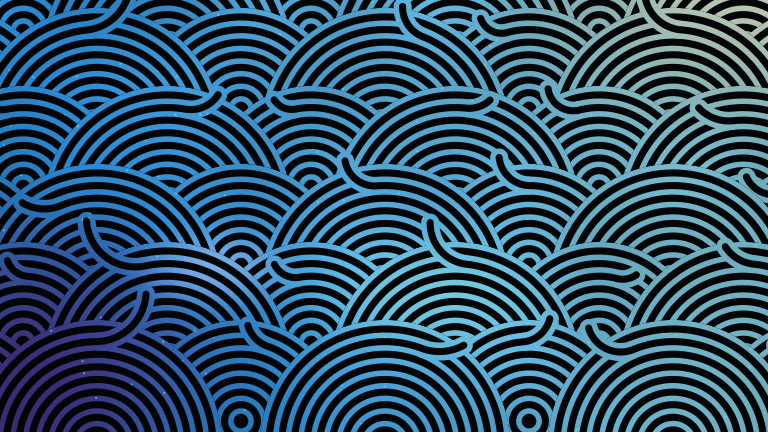
Reproduce this pattern procedurally as a WebGL 1 fragment shader.

```glsl
precision highp float;
// Overlapping ringed wave domes with loose curling strands, over a starry blue gradient.

uniform vec2 u_resolution;

// Layout, in canvas heights
const float PITCH = 0.0292;           // distance between rings
const float LINE = 0.0128;            // width of the coloured lines
const float BIG_RADIUS = 9.7 * PITCH;
const float SMALL_RADIUS = 7.8 * PITCH;
const float COLUMN_STEP = 0.6667;
const float ROW_STEP = 0.1806;
const float ROW_SHIFT = 0.1625;       // sideways shift of every other row
const float FIRST_X = 0.2245;
const float FIRST_CREST = 0.253;
const int ROWS = 7;

// Strands
const float STRAND_CHANCE = 0.9;
const float STRAND_TILT = 0.42;

// Colours
const vec3 BLACK = vec3(0.008, 0.016, 0.02);
const vec3 BLUE = vec3(0.16, 0.52, 0.80);
const vec3 SKY = vec3(0.35, 0.67, 0.84);
const vec3 SEA = vec3(0.45, 0.71, 0.78);
const vec3 SAND = vec3(0.68, 0.73, 0.65);
const vec3 VIOLET = vec3(0.24, 0.18, 0.48);
const vec3 AQUA = vec3(0.50, 0.83, 0.86);
const vec3 MIST = vec3(0.56, 0.70, 0.90);

float hash(vec2 p) {
  return fract(sin(dot(p, vec2(127.1, 311.7))) * 43758.5453);
}

float noise(vec2 p) {
  vec2 i = floor(p);
  vec2 f = fract(p);
  f = f * f * (3.0 - 2.0 * f);
  return mix(mix(hash(i), hash(i + vec2(1.0, 0.0)), f.x),
             mix(hash(i + vec2(0.0, 1.0)), hash(i + 1.0), f.x), f.y);
}

// Smoothed coverage of the region where distance is negative
float cover(float distance) {
  return clamp(0.5 - distance * u_resolution.y, 0.0, 1.0);
}

// Distance to the centre line of an arc leaving one ring at a tangent
float strandDistance(vec2 q, float radius, float bend, vec2 id) {
  float side = hash(id + 3.1) < 0.7 ? 1.0 : -1.0;
  float tilt = (hash(id + 5.3) - 0.5) * 2.0 * STRAND_TILT;
  float depth = (1.5 + floor(hash(id + 7.7) * 2.0)) * PITCH;
  float sweep = mix(0.7, 1.75, hash(id + 9.2));
  q.x *= side;
  float c = cos(tilt);
  float s = sin(tilt);
  q = vec2(c * q.x - s * q.y, s * q.x + c * q.y);
  vec2 v = q - vec2(0.0, radius - depth + bend);
  float angle = atan(-v.x, -v.y);
  if (angle < 0.0) return 1.0;
  if (angle < sweep) return abs(length(v) - bend);
  return length(v + bend * vec2(sin(sweep), cos(sweep)));
}

// Paints one row of domes and their strands over the lines so far
float paintDomes(float lines, vec2 p, vec2 crest, float radius, float row, float layer) {
  float column = floor((p.x - crest.x) / COLUMN_STEP + 0.5);
  vec2 q = p - vec2(crest.x + column * COLUMN_STEP, crest.y - radius);
  float r = length(q);
  float ring = abs(fract((radius - r) / PITCH + 0.5) - 0.5) * PITCH;
  lines = mix(lines, cover(ring - 0.5 * LINE), cover(r - radius - 0.5 * LINE));

  vec2 id = vec2(column + layer * 17.0, row);
  if (hash(id) < STRAND_CHANCE) {
    float size = radius / BIG_RADIUS;
    float bend = mix(0.07, 0.12, hash(id + 1.9)) * size * size;
    float d = strandDistance(q, radius, bend, id);
    float outline = cover(0.5 * (PITCH - LINE) - d);
    lines = mix(lines, outline, cover(d - 0.5 * (PITCH + LINE)));
  }
  return lines;
}

vec3 skyColour(vec2 uv, vec2 p) {
  float cloud = noise(p * 5.0) - 0.5;
  vec3 colour = mix(BLUE, SKY, smoothstep(0.15, 0.62, uv.x + 0.25 * (uv.y - 0.4) + 0.1 * cloud));
  colour = mix(colour, SEA, smoothstep(0.55, 0.9, uv.x + 0.15 * (uv.y - 0.5)));
  colour = mix(colour, SAND, 1.0 - smoothstep(0.0, 0.42, length(uv - 1.0)));
  colour = mix(colour, VIOLET, 1.0 - smoothstep(0.03, 0.42, length((uv - vec2(0.03, 0.1)) * vec2(1.2, 0.75))));
  colour = mix(colour, AQUA, 0.65 - 0.65 * smoothstep(0.0, 0.22, length(uv - vec2(0.57, 0.32))));
  colour = mix(colour, MIST, 0.7 - 0.7 * smoothstep(0.0, 0.13, length(uv - vec2(0.28, 0.38))));
  colour *= 1.0 + 0.14 * cloud;

  // Sparse stars
  vec2 cell = floor(p * 70.0);
  vec2 offset = fract(p * 70.0) - 0.3 - 0.4 * vec2(hash(cell + 2.0), hash(cell + 4.0));
  float star = step(0.97, hash(cell)) * (1.0 - smoothstep(0.08, 0.28, length(offset)));
  return mix(colour, AQUA, 0.6 * star);
}

void main() {
  vec2 uv = gl_FragCoord.xy / u_resolution;
  vec2 p = gl_FragCoord.xy / u_resolution.y;

  // Rows from back (top) to front (bottom)
  float lines = 0.0;
  for (int i = 0; i < ROWS; i++) {
    float row = float(ROWS - 1 - i);
    vec2 crest = vec2(FIRST_X + mod(row, 2.0) * ROW_SHIFT, FIRST_CREST + row * ROW_STEP);
    vec2 between = crest + vec2(0.5 * COLUMN_STEP, 0.0);
    lines = paintDomes(lines, p, between, SMALL_RADIUS, row, 1.0);
    lines = paintDomes(lines, p, crest, BIG_RADIUS, row, 0.0);
  }
  gl_FragColor = vec4(mix(BLACK, skyColour(uv, p), lines), 1.0);
}
```
